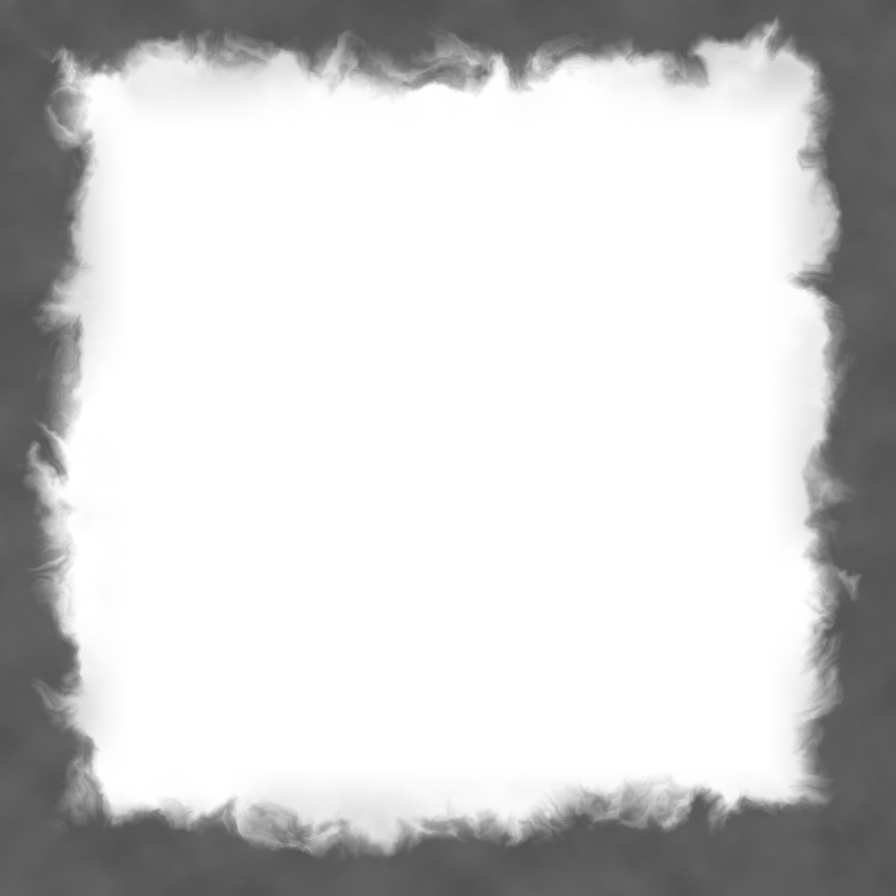
A WebGL 2 fragment shader for this background:

```glsl
#version 300 es
precision highp float;
// A bright white field inside a ragged, smoky charcoal frame.

#define SMOKE_GRAY 0.355   // base tone of the frame
#define MOTTLE 0.10        // cloudiness of the frame
#define EDGE_OUTER 0.026   // softness towards the frame
#define EDGE_INNER 0.021   // softness towards the field
#define RAGGED 0.075       // depth of the torn edge
#define SWIRL 0.035        // bending of the wisps
#define CORNER 0.022       // rounding of the corners
#define VEIL 0.20          // haze just inside the edge

uniform vec2 u_resolution;
out vec4 fragColor;

const float TAU = 6.2831853;

float hash(vec2 p) {
    return fract(sin(dot(p, vec2(127.1, 311.7))) * 43758.5453);
}

float noise(vec2 p) {
    vec2 cell = floor(p), f = fract(p);
    f = f * f * (3.0 - 2.0 * f);
    float low = mix(hash(cell), hash(cell + vec2(1, 0)), f.x);
    float high = mix(hash(cell + vec2(0, 1)), hash(cell + vec2(1, 1)), f.x);
    return mix(low, high, f.y);
}

// Layered noise, turned at each octave; the result lies in 0..1.
float fbm(vec2 p) {
    float sum = 0.0, weight = 0.5;
    for (int i = 0; i < 5; i++) {
        sum += weight * noise(p);
        p = mat2(1.6, 1.2, -1.2, 1.6) * p + 7.3;
        weight *= 0.5;
    }
    return sum / 0.96875;
}

float smoothMin(float a, float b, float k) {
    float h = max(k - abs(a - b), 0.0) / k;
    return min(a, b) - 0.25 * h * h * k;
}

// Slow swell of one side: mean inset, amplitude, crest and wavelength.
float swell(float t, float inset, float amount, float crest, float wavelength) {
    return inset + amount * cos(TAU * (t - crest) / wavelength);
}

// Distance into the field from its four uneven sides.
float fieldDistance(vec2 p) {
    float left = p.x - swell(p.y, 0.071, 0.013, 0.78, 0.70);
    float right = 1.0 - p.x - swell(p.y, 0.081, 0.010, 0.20, 0.62);
    float bottom = p.y - swell(p.x, 0.087, 0.019, 0.74, 0.72);
    float top = 1.0 - p.y - swell(p.x, 0.068, 0.013, 0.53, 0.55);
    return smoothMin(smoothMin(left, right, CORNER),
                     smoothMin(bottom, top, CORNER), CORNER);
}

void main() {
    vec2 uv = gl_FragCoord.xy / u_resolution;

    // Curl the coordinates so that the edge breaks into wisps.
    vec2 bend = vec2(fbm(uv * 13.0 + 3.1), fbm(uv * 13.0 + 41.7)) - 0.5;
    vec2 curled = uv + SWIRL * bend;
    float wisps = fbm(curled * 22.0 + 2.0 * bend + 17.0) - 0.5;
    float d = fieldDistance(curled) + RAGGED * wisps;
    float field = smoothstep(-EDGE_OUTER, EDGE_INNER, d);

    // Cloudy charcoal outside.
    float smoke = SMOKE_GRAY + MOTTLE * (fbm(uv * 17.0 + 60.0) - 0.5);

    // Patchy haze that fades towards the middle.
    vec2 inset = min(uv, 1.0 - uv);
    float nearFrame = 1.0 - smoothstep(0.055, 0.15, min(inset.x, inset.y));
    float patches = smoothstep(0.25, 0.75, fbm(curled * 9.0 + 29.0));
    float light = 1.0 - VEIL * nearFrame * patches;

    fragColor = vec4(vec3(mix(smoke, light, field)), 1.0);
}
```
